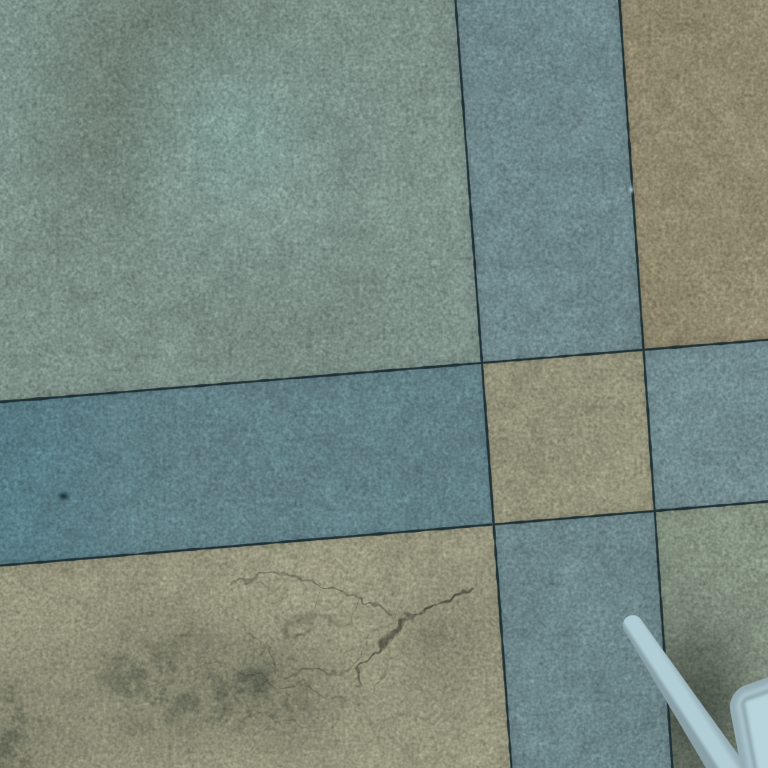
A Shadertoy shader for this texture:

```glsl
// Weathered stone floor slabs with dark joints, cracks and the corner of a pale plastic chair.
#define JOINT_HALF_WIDTH 0.0015
#define GRAIN_SCALE 165.0
#define GRAIN_STRENGTH 0.19
#define STAIN_STRENGTH 0.10
#define SAGE vec3(0.485, 0.560, 0.530)
#define SLATE vec3(0.425, 0.520, 0.535)
#define TEAL vec3(0.385, 0.500, 0.525)
#define SAND vec3(0.585, 0.580, 0.490)
#define OCHRE vec3(0.555, 0.530, 0.435)
#define JOINT_COLOR vec3(0.095, 0.165, 0.185)
#define PLASTIC vec3(0.690, 0.800, 0.835)

vec2 hashGradient(vec2 cell) {
    vec3 q = fract(cell.xyx * vec3(0.1031, 0.1030, 0.0973));
    q += dot(q, q.yzx + 33.33);
    return fract((q.xx + q.yz) * q.zy) * 2.0 - 1.0;
}

float gradientNoise(vec2 p) {
    vec2 i = floor(p), f = fract(p);
    vec2 w = f * f * f * (f * (f * 6.0 - 15.0) + 10.0);
    vec2 e = vec2(0.0, 1.0);
    float a = dot(hashGradient(i), f);
    float b = dot(hashGradient(i + e.yx), f - e.yx);
    float c = dot(hashGradient(i + e.xy), f - e.xy);
    float d = dot(hashGradient(i + e.yy), f - e.yy);
    return mix(mix(a, b, w.x), mix(c, d, w.x), w.y);
}

float fbm(vec2 p) {
    float sum = 0.0, amp = 0.6;
    for (int i = 0; i < 5; i++) {
        sum += amp * gradientNoise(p);
        p = mat2(1.6, 1.2, -1.2, 1.6) * p + 7.3;
        amp *= 0.6;
    }
    return sum;
}

// Soft elliptical spot
float blot(vec2 p, vec2 center, vec2 radius) {
    vec2 d = (p - center) / radius;
    return exp(-dot(d, d));
}

// Distance to a segment in x, position along it in y
vec2 segment(vec2 p, vec2 a, vec2 b) {
    float t = clamp(dot(p - a, b - a) / dot(b - a, b - a), 0.0, 1.0);
    return vec2(length(p - mix(a, b, t)), t);
}

float crack(vec2 p, vec2 a, vec2 b, float width) {
    return 1.0 - smoothstep(width * 0.3, width * 1.6, segment(p, a, b).x);
}

float roundedBox(vec2 p, vec2 halfSize, float radius) {
    vec2 q = abs(p) - halfSize + radius;
    return length(max(q, 0.0)) + min(max(q.x, q.y), 0.0) - radius;
}

void mainImage(out vec4 fragColor, in vec2 fragCoord) {
    vec2 p = fragCoord / iResolution.xy;
    float aa = 0.8 / min(iResolution.x, iResolution.y);

    // Signed distances to the four slightly skewed joints
    vec2 side = p.x - vec2(0.593, 0.8065) - vec2(0.073, 0.069) * (1.0 - p.y);
    vec2 rise = p.y - vec2(0.4766, 0.2635) - vec2(0.081, 0.0835) * p.x;
    vec2 right = smoothstep(-aa, aa, side);
    vec2 above = smoothstep(-aa, aa, rise);

    // Slab colours, column by column in three rows
    vec3 topRow = mix(mix(SAGE, SLATE + 0.01, right.x), OCHRE, right.y);
    vec3 midRow = mix(mix(TEAL, SAND - 0.01, right.x), SLATE + 0.02, right.y);
    vec3 lowRow = mix(mix(SAND, SLATE, right.x), SAGE + vec3(0.035, 0.015, -0.02), right.y);
    vec3 col = mix(lowRow, mix(midRow, topRow, above.x), above.y);
    float topLeft = above.x * (1.0 - right.x);
    float lowLeft = (1.0 - above.y) * (1.0 - right.x);
    float midLeft = above.y * (1.0 - above.x) * (1.0 - right.x);

    // Broad light and dark patches
    float cloud = fbm(p * 6.0 + 3.0);
    float stain = fbm(p * 21.0 + 11.0);
    float mottle = fbm(p * 48.0 + 27.0);
    float glow = blot(p, vec2(0.30, 0.83), vec2(0.12, 0.13)) + 0.5 * blot(p, vec2(0.0, 0.91), vec2(0.09, 0.14));
    float dim = blot(p, vec2(0.14, 0.85), vec2(0.10, 0.12)) + 0.7 * blot(p, vec2(0.25, 0.98), vec2(0.16, 0.08))
              + 0.5 * blot(p, vec2(0.35, 0.56), vec2(0.10, 0.05));
    col += topLeft * (glow * vec3(0.02, 0.05, 0.055) - dim * vec3(0.05, 0.065, 0.075));
    col -= midLeft * (1.0 - smoothstep(0.0, 0.25, p.x)) * vec3(0.035, 0.01, 0.0);
    float grime = blot(p, vec2(0.20, 0.11), vec2(0.10, 0.08)) + blot(p, vec2(0.35, 0.10), vec2(0.08, 0.06))
                + blot(p, vec2(0.0, 0.04), vec2(0.09, 0.08)) + 0.6 * blot(p, vec2(0.58, 0.17), vec2(0.05, 0.06));
    float ragged = smoothstep(-0.15, 0.3, stain + 0.6 * mottle);
    col -= lowLeft * grime * (0.05 + 0.14 * ragged) * vec3(1.1, 1.0, 0.85);
    col *= 1.0 + STAIN_STRENGTH * (cloud + stain + 1.4 * mottle);

    // Cracks bend with the noise and break up along their length
    vec2 bent = p + 0.018 * vec2(gradientNoise(p * 34.0), gradientNoise(p * 34.0 + 19.0));
    bent += 0.007 * vec2(gradientNoise(p * 95.0), gradientNoise(p * 95.0 + 31.0));
    float cracks = crack(bent, vec2(0.615, 0.232), vec2(0.525, 0.197), 0.0022);
    cracks = max(cracks, crack(bent, vec2(0.525, 0.197), vec2(0.497, 0.158), 0.0038));
    cracks = max(cracks, 0.8 * crack(bent, vec2(0.497, 0.158), vec2(0.460, 0.110), 0.0022));
    cracks = max(cracks, 0.6 * crack(bent, vec2(0.515, 0.200), vec2(0.375, 0.258), 0.0017));
    cracks = max(cracks, 0.5 * crack(bent, vec2(0.375, 0.258), vec2(0.300, 0.235), 0.0017));
    float veins = 1.0 - smoothstep(0.0, 0.04, abs(gradientNoise(bent * 16.0)));
    cracks = max(cracks, veins * 0.5 * blot(p, vec2(0.40, 0.15), vec2(0.15, 0.11)));
    col *= 1.0 - 0.42 * cracks * lowLeft * smoothstep(-0.5, 0.1, mottle);

    // Crisp stone grain in two sizes
    float grain = gradientNoise(p * GRAIN_SCALE) + gradientNoise(p * GRAIN_SCALE * 1.63 + 5.0);
    col *= 1.0 + GRAIN_STRENGTH * grain;

    // Chair shadow, joints, a pit and a chip
    col *= 1.0 - 0.42 * right.y * blot(p, vec2(0.91, 0.07), vec2(0.07, 0.12));
    vec2 nearest = min(abs(side), abs(rise));
    float joint = min(nearest.x, nearest.y) + 0.0012 * gradientNoise(p * 70.0);
    col *= 1.0 - 0.12 * exp(-joint * 200.0);
    col = mix(col, JOINT_COLOR, 0.9 * (1.0 - smoothstep(-aa, aa, joint - JOINT_HALF_WIDTH)));
    col = mix(col, JOINT_COLOR, 0.85 * blot(p, vec2(0.083, 0.354), vec2(0.006, 0.005)));
    col = mix(col, PLASTIC, 0.8 * blot(p, vec2(0.822, 0.753), vec2(0.003, 0.004)));

    // Chair leg, wider toward the seat
    vec2 foot = vec2(0.824, 0.186), hip = vec2(0.962, -0.025);
    vec2 leg = segment(p, foot, hip);
    vec2 axis = normalize(hip - foot);
    float across = dot(p - foot, vec2(-axis.y, axis.x));
    vec3 legColor = PLASTIC * mix(0.78, 1.0, smoothstep(-0.012, -0.005, across));
    legColor *= 1.0 - 0.15 * smoothstep(0.008, 0.02, across);
    col = mix(col, legColor, 1.0 - smoothstep(-aa, aa, leg.x - mix(0.013, 0.024, leg.y)));

    // Seat corner with a raised rim
    vec2 q = p - vec2(1.055, 0.0) + vec2(0.19 * (p.y - 0.1), -0.35 * (p.x - 1.0));
    float seat = roundedBox(q, vec2(0.109, 0.118), 0.026);
    vec3 seatColor = PLASTIC * mix(1.04, 0.84, smoothstep(-0.018, -0.004, seat));
    seatColor *= 1.0 - 0.2 * exp(-pow((seat + 0.018) / 0.004, 2.0));
    col = mix(col, seatColor, 1.0 - smoothstep(-aa, aa, seat));

    fragColor = vec4(clamp(col, 0.0, 1.0), 1.0);
}
```
